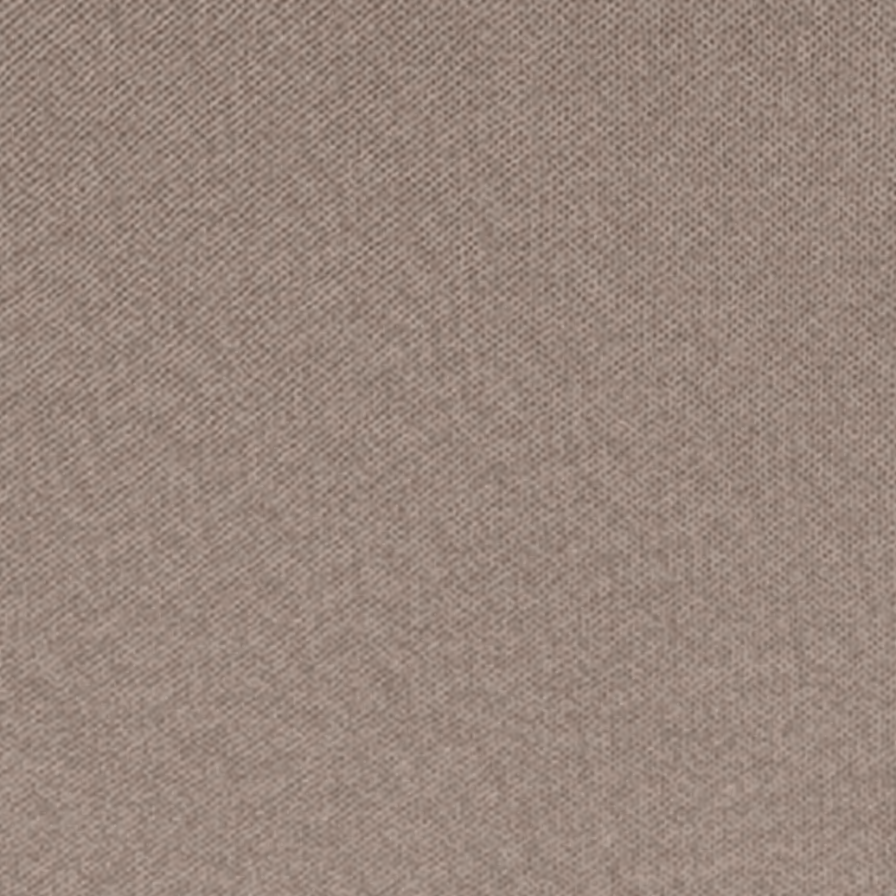
Write a WebGL 1 fragment shader that draws this texture.

```glsl
precision highp float;

uniform vec2 u_resolution;

float hash(vec2 p) {
  return fract(sin(dot(p, vec2(127.1, 311.7))) * 43758.5453);
}

float noise(vec2 p) {
  vec2 cell = floor(p);
  vec2 f = fract(p);
  f = f * f * (3.0 - 2.0 * f);
  float low = mix(hash(cell), hash(cell + vec2(1.0, 0.0)), f.x);
  float high = mix(hash(cell + vec2(0.0, 1.0)), hash(cell + vec2(1.0, 1.0)), f.x);
  return mix(low, high, f.y);
}

// Staggered stitches: two crossing diagonals, with upright ribs on demand
float knit(vec2 p, float upright) {
  vec2 phase = 6.2832 * p;
  float rising = cos(phase.x - phase.y);
  float falling = cos(phase.x + phase.y);
  float ribs = cos(2.0 * phase.x);
  float weave = mix(0.66, 0.46, upright) * rising;
  weave += mix(0.32, 0.42, upright) * falling;
  return weave + mix(0.10, 0.30, upright) * ribs;
}

void main() {
  vec2 uv = gl_FragCoord.xy / u_resolution;

  // Rows close up toward the bottom; the cloth and single stitches shift a little
  vec2 pull = vec2(noise(uv * 4.0), noise(uv * 4.0 + 17.0)) - 0.5;
  vec2 shift = vec2(noise(uv * 75.0 + 7.0), noise(uv * 75.0 + 23.0)) - 0.5;
  vec2 p = vec2(72.0 * uv.x, (108.0 - 11.0 * uv.y) * uv.y);
  p += pull * 0.8 + shift * 0.26;

  // Rising diagonals at the left turn to upright ribs at the right
  float weave = knit(p, smoothstep(0.2, 0.9, uv.x));

  // The relief is deep at the top and worn soft at the bottom
  float relief = mix(0.04, 0.088, smoothstep(0.0, 1.0, uv.y));
  relief *= mix(0.6, 1.4, noise(uv * 80.0 + 61.0));
  float tone = mix(0.012, -0.02, uv.y) - relief * weave;

  // Yarn fuzz, uneven stitches and broad mottling
  tone += 0.125 * (noise(uv * vec2(215.0, 195.0)) - 0.5);
  tone += 0.025 * (noise(uv * 75.0 + 5.0) - 0.5);
  tone += 0.01 * (noise(uv * 20.0 + 13.0) - 0.5);
  tone += 0.008 * (noise(uv * 6.0 + 31.0) - 0.5);

  // Scattered pale fibres
  float fibre = noise(uv * 140.0 + 71.0);
  tone += 0.045 * smoothstep(0.82, 0.98, fibre);

  // Warm and cool flecks in the taupe yarn
  float fleck = noise(uv * 90.0 + 43.0) - 0.5;
  vec3 taupe = vec3(0.60, 0.53, 0.49);
  vec3 color = taupe + tone + fleck * vec3(0.014, -0.006, -0.008);
  gl_FragColor = vec4(color, 1.0);
}
```
